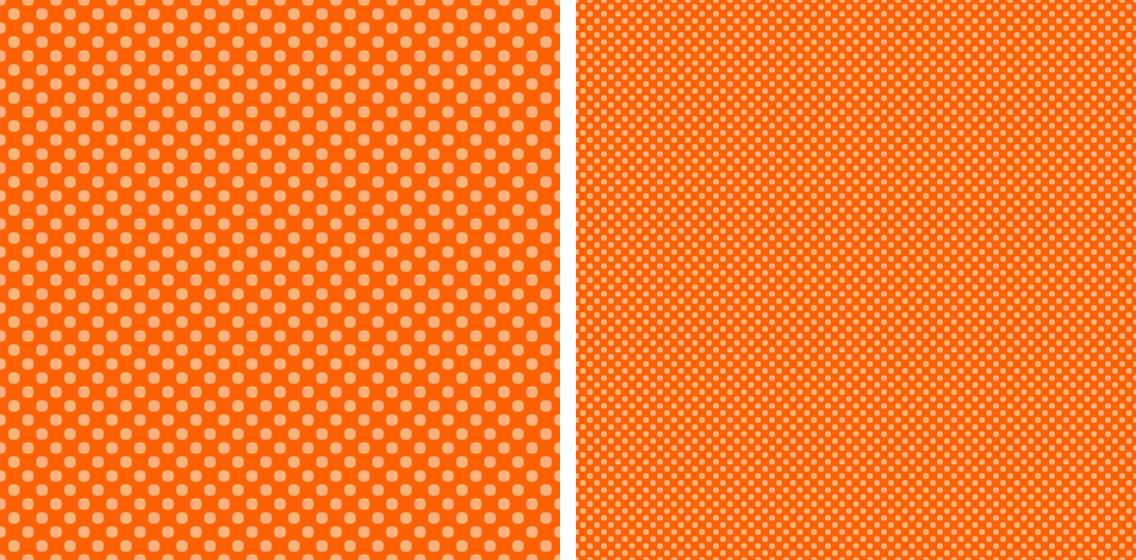
Left, the tile; right, the same tile 2 across and 2 down.
A WebGL 1 fragment shader for this pattern:

```glsl
precision highp float;
// Pale, slightly squared polka dots on orange, in a staggered lattice.
// Each pixel finds its nearest lattice dot and shades it by a superellipse distance;
// faint halos, rings and tints vary over two cells, so the whole tiles.

uniform vec2 u_resolution;

#define REPEATS 20.0        // cells across and down; even, so the tints wrap
#define DOT_RADIUS 0.203    // in cells
#define SQUARENESS 2.7      // 2 is a circle, larger is squarer
#define EDGE_SOFTNESS 0.022 // in cells
#define HALO_WIDTH 0.055    // in cells
#define RING_RADIUS 0.095   // in cells
#define GROUND vec3(0.995, 0.380, 0.010)
#define HALO vec3(0.945, 0.400, 0.070)
#define WARM_DOT vec3(1.000, 0.710, 0.470)
#define PINK_DOT vec3(0.990, 0.690, 0.510)
#define RING_DOT vec3(0.990, 0.620, 0.370)

const float PI = 3.14159265;

float superellipseLength(vec2 v) {
  vec2 a = pow(abs(v) + 1e-5, vec2(SQUARENESS));
  return pow(a.x + a.y, 1.0 / SQUARENESS);
}

// Centre of the nearest dot: cell corners and cell middles.
vec2 nearestDot(vec2 p) {
  vec2 corner = floor(p + 0.5);
  vec2 middle = floor(p) + 0.5;
  vec2 toCorner = p - corner;
  vec2 toMiddle = p - middle;
  return dot(toCorner, toCorner) < dot(toMiddle, toMiddle) ? corner : middle;
}

// One for corner dots in odd columns and even rows, zero for the rest.
float hasRing(vec2 centre) {
  vec2 offset = abs(mod(centre, 2.0) - vec2(1.0, 0.0));
  return 1.0 - step(0.1, max(offset.x, offset.y));
}

void main() {
  vec2 p = gl_FragCoord.xy / u_resolution * REPEATS;
  float pixel = REPEATS / min(u_resolution.x, u_resolution.y);
  float soft = max(EDGE_SOFTNESS, 0.7 * pixel);

  vec2 centre = nearestDot(p);
  vec2 local = p - centre;
  float edge = superellipseLength(local) - DOT_RADIUS;

  // Tint drifts between warm and pink with a period of two cells.
  float drift = sin(PI * (3.0 * p.x + p.y)) + sin(PI * (p.x - 2.0 * p.y));
  vec3 dotColor = mix(WARM_DOT, PINK_DOT, smoothstep(-0.5, 0.5, drift));

  // Faint inner ring on some dots.
  float ringDistance = abs(length(local) - RING_RADIUS);
  float ring = 1.0 - smoothstep(0.0, 0.035 + 0.5 * pixel, ringDistance);
  dotColor = mix(dotColor, RING_DOT, 0.5 * ring * hasRing(centre));

  // Dull rim around each dot, then the dot itself.
  float halo = 1.0 - smoothstep(0.5 * HALO_WIDTH, 1.3 * HALO_WIDTH, edge);
  float fill = 1.0 - smoothstep(-soft, soft, edge);
  vec3 color = mix(GROUND, HALO, halo);
  color = mix(color, dotColor, fill);

  gl_FragColor = vec4(color, 1.0);
}
```
